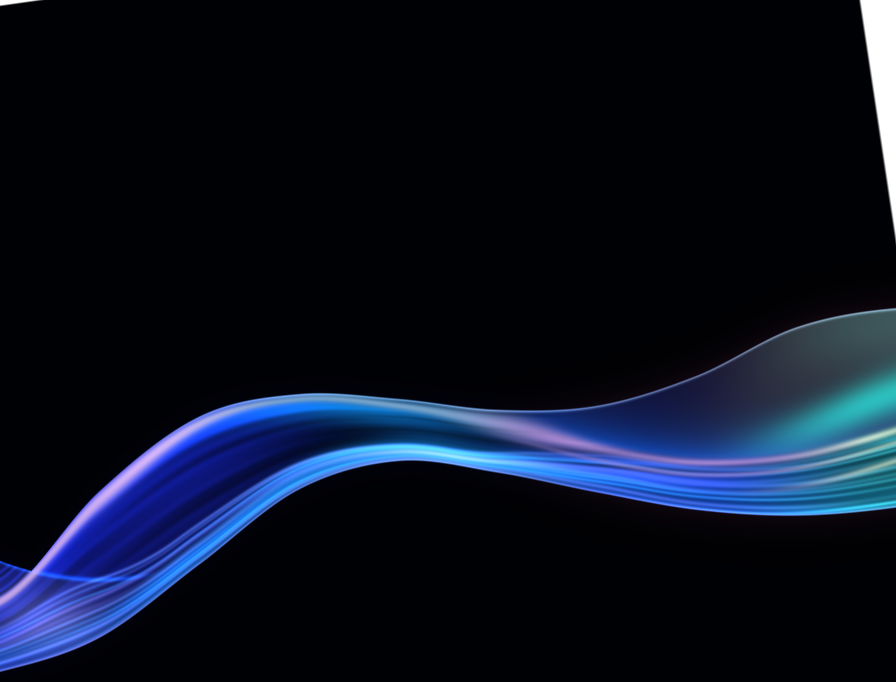
Write a WebGL 1 fragment shader that draws this background.

```glsl
precision highp float;
// A luminous silk ribbon waving across a near-black, slightly tilted sheet.
uniform vec2 u_resolution;

float hash(vec2 p) {
  vec3 q = fract(p.xyx * vec3(0.1031, 0.103, 0.0973));
  q += dot(q, q.yzx + 33.33);
  return fract((q.x + q.y) * q.z);
}

float noise(vec2 p) {
  vec2 i = floor(p), f = fract(p);
  f = f * f * (3.0 - 2.0 * f);
  return mix(mix(hash(i), hash(i + vec2(1, 0)), f.x),
             mix(hash(i + vec2(0, 1)), hash(i + vec2(1, 1)), f.x), f.y);
}

float bump(float d, float width) {
  return exp(-d * d / (width * width));
}

// Catmull-Rom weights for four knots at distance d
vec4 weights(vec4 d) {
  d = abs(d);
  vec4 near = (1.5 * d - 2.5) * d * d + 1.0;
  vec4 far = ((2.5 - 0.5 * d) * d - 4.0) * d + 2.0;
  return mix(near, far, step(1.0, d)) * step(d, vec4(2.0));
}

// Smooth height curve through twelve evenly spaced knots
float spline(float x, vec4 a, vec4 b, vec4 c) {
  vec4 d = x * 9.0 + 1.0 - vec4(0, 1, 2, 3);
  return dot(weights(d), a) + dot(weights(d - 4.0), b) + dot(weights(d - 8.0), c);
}

void main() {
  vec2 uv = gl_FragCoord.xy / u_resolution;
  float x = uv.x, y = uv.y, aa = 1.2 / u_resolution.y;

  // Ribbon outline, main fold and the small flap at the left
  float top = spline(x, vec4(0.12, 0.123, 0.280, 0.389),
    vec4(0.422, 0.415, 0.399, 0.405), vec4(0.449, 0.520, 0.548, 0.545));
  float bottom = spline(x, vec4(-0.01, 0.015, 0.065, 0.172),
    vec4(0.282, 0.324, 0.307, 0.278), vec4(0.2525, 0.244, 0.256, 0.283));
  float crest = spline(x, vec4(0.11, 0.118, 0.266, 0.378),
    vec4(0.415, 0.405, 0.379, 0.343), vec4(0.322, 0.331, 0.369, 0.42));
  float flap = 0.15 + 0.0275 * pow(1.0 - min(x, 0.2) / 0.11, 2.0);
  float edge = max(top, flap);
  float inside = smoothstep(-aa, aa, y - bottom) * smoothstep(-aa, aa, edge - y);
  float depth = top - y, rise = y - bottom, above = y - crest;
  float right = smoothstep(0.5, 0.72, x), farRight = smoothstep(0.78, 1.0, x);
  float silk = noise(vec2(x * 4.0 + 3.0, rise / (top - bottom) * 20.0 + x * 4.0));

  // Body: royal blue, dark hollow, cyan shoulder, teal end
  vec3 col = mix(vec3(0.04, 0.05, 0.26), vec3(0.005, 0.03, 0.10), smoothstep(0.15, 0.42, x));
  col += vec3(0.03, 0.09, 0.58) * exp(-abs(depth) / 0.085) * (1.0 - smoothstep(0.2, 0.42, x));
  col += vec3(0.03, 0.36, 0.58) * bump(depth - 0.018, 0.022) * bump(x - 0.39, 0.17);
  col = mix(col, mix(vec3(0.06, 0.18, 0.58), vec3(0.07, 0.38, 0.44), farRight), right);
  col *= 0.65 + 0.7 * silk;
  col += vec3(0.04, 0.32, 0.52) * bump(rise - 0.018, 0.018) * (1.0 - 0.75 * right);

  // Violet haze under the flap
  float under = smoothstep(aa, -aa, y - flap) * (1.0 - smoothstep(0.1, 0.2, x));
  col = mix(col, vec3(0.10, 0.13, 0.42) * (0.6 + 0.8 * silk), 0.65 * under);
  col += vec3(0.20, 0.20, 0.26) * bump(length((uv - vec2(0.05, 0.09)) * vec2(1.0, 1.3)), 0.06);
  col += vec3(0.03, 0.22, 0.55) * bump(y - flap, 0.0035) * (1.0 - smoothstep(0.12, 0.19, x));

  // Translucent membrane above the fold at the right
  vec3 veil = mix(vec3(0.06, 0.06, 0.20), vec3(0.17, 0.15, 0.20), smoothstep(0.7, 0.92, x));
  veil = mix(veil, vec3(0.24, 0.34, 0.35), farRight * smoothstep(0.14, 0.02, depth));
  veil += vec3(0.01, 0.27, 0.62) * exp(-max(above, 0.0) / 0.035) * (1.0 - 0.5 * farRight);
  veil += vec3(0.0, 0.56, 0.47) * bump(above - 0.02 - 0.035 * farRight, 0.033) * smoothstep(0.78, 0.98, x);
  col = mix(col, veil, smoothstep(0.0, 0.012, above) * smoothstep(0.55, 0.66, x));

  // Fine strands fanning out between the lower rim and the fold
  float fan = mix(0.3, 0.95, right) + 0.35 * (1.0 - smoothstep(0.0, 0.2, x));
  for (int i = 0; i < 10; i++) {
    float k = float(i), seed = hash(vec2(k, 7.0));
    float path = (k + 0.3 + 0.7 * noise(vec2(x * 5.0, k * 9.0))) / 10.0;
    float line = bump(rise - path * fan * (crest - bottom), 0.0022 + 0.0015 * seed);
    vec3 hue = mix(vec3(0.05, 0.38, 0.55), vec3(0.40, 0.36, 0.62), seed);
    hue = mix(hue, vec3(0.25, 0.62, 0.56), 0.7 * farRight);
    col += hue * line * (0.15 + 0.65 * noise(vec2(x * 6.0 + k * 5.0, k)));
  }

  // Bright fold: pink, steel blue, lavender, then cream
  vec3 sheen = mix(vec3(0.90, 0.75, 0.98), vec3(0.50, 0.66, 0.80), smoothstep(0.15, 0.33, x));
  sheen = mix(sheen, vec3(0.66, 0.54, 0.82), smoothstep(0.48, 0.62, x));
  sheen = mix(sheen, vec3(0.82, 0.92, 0.82), smoothstep(0.83, 1.0, x));
  float breadth = 0.006 + 0.009 * bump(x - 0.14, 0.09) + 0.011 * bump(x - 0.58, 0.07);
  col = mix(col, sheen, bump(above, breadth) * (0.72 + 0.28 * silk));
  col = mix(col, sheen, 0.6 * right * bump(above + 0.018, 0.004));
  col = mix(col, sheen, 0.7 * farRight * bump(above + 0.045, 0.005));

  // Thin lit rims
  col += vec3(0.36, 0.44, 0.52) * bump(depth, 0.003) * smoothstep(0.12, 0.3, x);
  col += vec3(0.32, 0.30, 0.46) * bump(rise, 0.003);

  // Night backdrop with a faint halo around the ribbon
  float outside = max(max(y - edge, bottom - y), 0.0);
  vec3 night = vec3(0.001, 0.004, 0.014);
  night += mix(vec3(0.005, 0.005, 0.03), vec3(0.06, 0.02, 0.045), right) * exp(-outside / 0.018);
  col = mix(night, col, inside);

  // White corners beyond the tilted sheet
  float corner = smoothstep(-aa, aa, x - 0.9596 - 0.1143 * (1.0 - y));
  corner = max(corner, smoothstep(-aa, aa, y - 0.9915 - 0.185 * x));
  gl_FragColor = vec4(mix(clamp(col, 0.0, 1.0), vec3(1.0), corner), 1.0);
}
```
